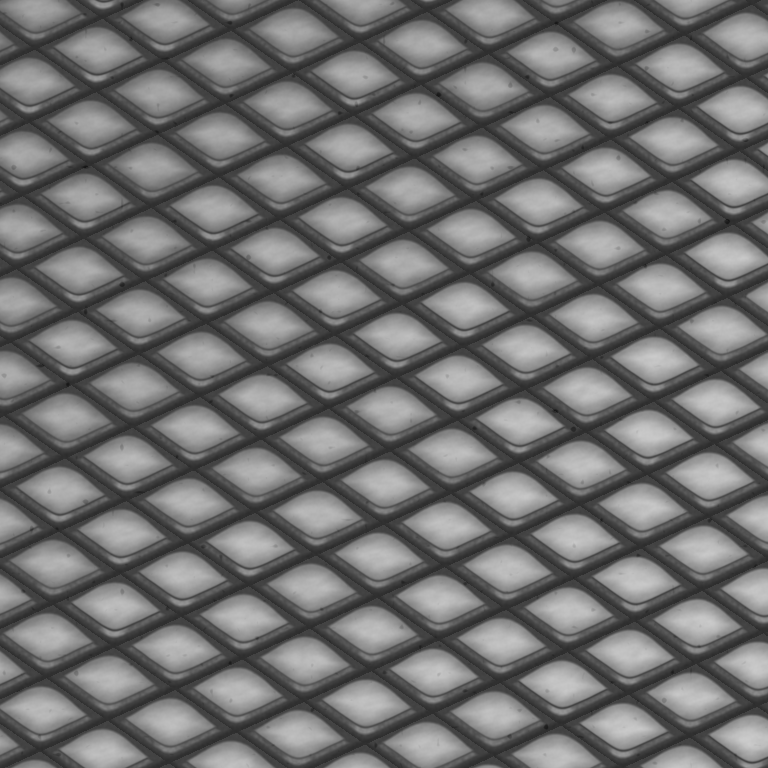
A WebGL 1 fragment shader for this texture:

```glsl
precision highp float;

// Expanded metal mesh: dark wavy strands around almond-shaped openings.
// A skewed, centred lattice gives each opening a diamond cell; curves bound
// the opening and the flange under it, and gradient noise adds the wear.

uniform vec2 u_resolution;

// Lattice, in canvas units
const vec2 ORIGIN   = vec2(0.520, 0.5553);
const vec2 STEP_A   = vec2(0.1675, -0.0154);
const vec2 STEP_B   = vec2(0.0081, 0.0954);
const float SLOPE_FIX = 0.88;      // vertical gap to distance across an edge

// Line widths, in canvas units
const float EDGE_SOFT  = 0.0024;
const float RIM_WIDTH  = 0.0016;
const float GLOW_DEPTH = 0.023;

// Grey levels
const float STRAND_DARK  = 0.185;
const float STRAND_LIGHT = 0.26;
const float FLANGE       = 0.355;
const float LIP          = 0.52;
const float RIM          = 0.25;
const float HOLE_EDGE    = 0.46;
const float HOLE_CENTRE  = 0.70;

float hash(vec2 p) {
  p = fract(p * vec2(0.1031, 0.1137));
  p += dot(p, p.yx + 33.33);
  return fract((p.x + p.y) * p.x * 17.0);
}

vec2 gradient(vec2 cell) {
  float angle = 6.2832 * hash(cell + 57.0);
  return vec2(cos(angle), sin(angle));
}

float gradientNoise(vec2 p) {
  vec2 i = floor(p), f = p - i;
  vec2 w = f * f * f * (f * (f * 6.0 - 15.0) + 10.0);
  vec2 e = vec2(1.0, 0.0);
  float low  = mix(dot(gradient(i), f), dot(gradient(i + e), f - e), w.x);
  float high = mix(dot(gradient(i + e.yx), f - e.yx),
                   dot(gradient(i + e.xx), f - e.xx), w.x);
  return mix(low, high, w.y);
}

// Canvas position in lattice steps
vec2 toLattice(vec2 p) {
  float area = STEP_A.x * STEP_B.y - STEP_A.y * STEP_B.x;
  return vec2(p.x * STEP_B.y - p.y * STEP_B.x,
              p.y * STEP_A.x - p.x * STEP_A.y) / area;
}

// V-shaped curve with a rounded bottom
float roundedV(float x, float base, float slope, float radius) {
  return base + sqrt(slope * slope * x * x + radius * radius);
}

float smoothMin(float a, float b, float k) {
  float h = max(k - abs(a - b), 0.0) / k;
  return min(a, b) - 0.25 * k * h * h;
}

void main() {
  vec2 uv = gl_FragCoord.xy / u_resolution.y;
  float soft = max(EDGE_SOFT, 0.8 / u_resolution.y);

  // Nearest diamond cell of the centred lattice
  vec2 lattice = toLattice(uv - ORIGIN);
  vec2 q = lattice - floor(lattice + 0.5);
  if (abs(q.x) + abs(q.y) > 0.5) q -= 0.5 * sign(q);
  vec2 id = floor((lattice - q) * 2.0 + 0.5) + 100.0;
  float vary = hash(id) - 0.5;

  // Signed distances to the three bounding curves
  float x = q.x + 0.015;
  float y = q.y + 0.006 * gradientNoise(uv * 45.0);
  float scale = STEP_B.y * SLOPE_FIX;
  float top    = (0.175 + 0.205 * cos(6.2832 * x) - y) * scale;
  float rim    = (y - roundedV(x, -0.34 + 0.012 * vary, 1.08, 0.07)) * scale;
  float flange = (y - roundedV(x, -0.44, 1.086, 0.06)) * scale;
  float hole   = smoothMin(top, rim, 0.005);
  float plate  = smoothMin(top, flange, 0.003);

  // Strand, lighter where it rolls up toward the flange
  float grain = gradientNoise(uv * 190.0);
  float roll = smoothstep(-0.007, 0.001, flange);
  float shade = mix(STRAND_DARK, STRAND_LIGHT, roll) + 0.015 * grain;

  // Flange with bright lip at the bottom and paler ends
  float lip = 1.0 - smoothstep(0.04, 0.13, abs(x));
  float ends = smoothstep(0.25, 0.40, abs(x));
  float metal = mix(FLANGE, LIP + 0.12 * vary, lip) + 0.04 * ends;
  metal += 0.025 * sign(x) * smoothstep(0.0, 0.2, abs(x)) + 0.06 * grain;
  shade = mix(shade, metal, smoothstep(-0.3 * soft, 1.7 * soft, plate));

  // Opening: soft glow, cloudy streaks and a wide change of light
  float glow = smoothstep(-0.15, 1.0, hole / GLOW_DEPTH);
  vec2 streak = vec2(uv.x * 34.0 + uv.y * 16.0, uv.y * 75.0 - uv.x * 22.0);
  float cloud = gradientNoise(streak) + 0.5 * gradientNoise(streak * 2.3 + 9.0);
  float light = 0.03 * smoothstep(0.2, 1.0, uv.x)
              - 0.09 * smoothstep(0.4, 1.5, uv.y + 0.6 * (1.0 - uv.x));
  float opening = mix(HOLE_EDGE, HOLE_CENTRE, glow)
                + 0.045 * cloud + 0.03 * vary + light + 0.03;
  shade = mix(shade, opening, smoothstep(-soft, soft, hole));

  // Thin dark rim between opening and flange
  float line = exp(-rim * rim / (RIM_WIDTH * RIM_WIDTH));
  line *= smoothstep(-soft, soft, top) * (0.75 + 0.4 * vary);
  shade = mix(shade, RIM, line);

  // Sparse specks of dirt and film grain
  shade -= 0.10 * smoothstep(0.42, 0.62, gradientNoise(uv * 85.0 + 31.0));
  shade += 0.012 * gradientNoise(uv * 260.0);
  gl_FragColor = vec4(vec3(clamp(shade, 0.0, 1.0)), 1.0);
}
```
